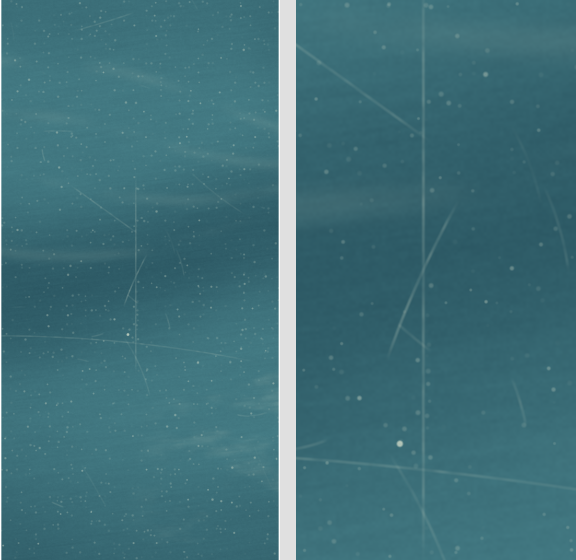
Left, the full canvas; right, a detail of the centre.
Give the GLSL for this texture, as a Shadertoy shader.

```glsl
float hash(vec2 c) {
    vec3 q = fract(vec3(c.xyx) * 0.1031);
    q += dot(q, q.yzx + 33.33);
    return fract((q.x + q.y) * q.z);
}

// Smoothly blended random cells
float grain(vec2 p) {
    vec2 c = floor(p), f = fract(p);
    f *= f * (3.0 - 2.0 * f);
    return mix(mix(hash(c), hash(c + vec2(1, 0)), f.x),
               mix(hash(c + vec2(0, 1)), hash(c + 1.0), f.x), f.y);
}

// Soft uneven cloud from layered, warped sines
float smudge(vec2 p) {
    float sum = 0.0, gain = 0.5;
    for (int i = 0; i < 5; i++) {
        sum += gain * sin(p.x + 1.7 * sin(p.y * 0.8)) * sin(p.y + 1.3 * sin(p.x * 0.7));
        p = mat2(0.8, -0.6, 0.6, 0.8) * p * 1.9 + 2.3;
        gain *= 0.55;
    }
    return sum;
}

// Thin line that fades along its length and bends by the given amount
float scratch(vec2 p, vec2 a, vec2 b, float bend) {
    vec2 ab = b - a;
    float len = length(ab), h = dot(p - a, ab) / (len * len);
    float side = dot(p - a, vec2(-ab.y, ab.x)) / len - bend * h * (1.0 - h);
    float width = 0.0016 + 0.5 / iResolution.x;
    float ends = smoothstep(0.0, 0.15, h) * smoothstep(1.0, 0.8, h);
    return ends * smoothstep(width * 1.5, 0.0, abs(side)) * (0.45 + 0.8 * grain(p * 75.0));
}

// Chalk dust: one small dot in some of the cells
float specks(vec2 p, float count, float share) {
    vec2 c = floor(p * count);
    vec2 centre = 0.25 + 0.5 * vec2(hash(c + 7.0), hash(c + 31.0));
    float d = length(fract(p * count) - centre) / count;
    float radius = 0.0015 + 0.002 * hash(c + 53.0);
    float on = step(1.0 - share, hash(c + 11.0));
    return on * hash(c + 83.0) * smoothstep(radius + 1.0 / iResolution.x, radius * 0.3, d);
}

void mainImage(out vec4 fragColor, in vec2 fragCoord) {
    vec2 uv = fragCoord / iResolution.xy;
    vec2 p = vec2(uv.x, uv.y * 2.0);
    float px = 1.0 / iResolution.x;

    // Broad light with a slanted dark band
    float d = p.y - 0.97 - 0.2 * p.x + 0.03 * sin(p.x * 5.0);
    float band = exp(-pow(d / (d > 0.0 ? 0.24 : 0.27), 2.0));
    float tone = 0.86 - 0.8 * band - 0.5 * smoothstep(0.5, 0.0, p.y)
               - 0.25 * smoothstep(1.65, 2.0, p.y);
    tone -= 0.16 * smoothstep(0.4, 0.0, p.x) * smoothstep(1.1, 0.7, p.y);
    tone -= 0.14 * smoothstep(0.8, 1.0, p.x) * smoothstep(1.5, 1.8, p.y);
    tone += 0.09 * smudge(vec2(p.x * 3.0, p.y * 9.0 - p.x));

    // Wiped streaks and fine surface grain
    vec2 along = vec2(p.x, p.y - 0.12 * p.x);
    float streaks = grain(along * vec2(7, 110)) + grain(along * vec2(14, 190)) - 1.0;
    float fine = grain(p * vec2(130, 190)) + grain(p * 256.0) - 1.0;
    tone += 0.07 * streaks + 0.08 * fine;
    vec3 color = mix(vec3(0.175, 0.35, 0.395), vec3(0.275, 0.495, 0.53), clamp(tone, -0.1, 1.12));

    // Pale chalk left by the wiping strokes
    float chalk = 0.0;
    for (int i = 0; i < 4; i++) {
        float k = float(i);
        float path = 1.78 - 0.23 * k - (0.2 - 0.11 * k) * p.x + 0.05 * sin(p.x * 4.0 + k);
        float stroke = exp(-pow((p.y - path) / 0.022, 2.0));
        chalk += 0.1 * stroke * smoothstep(-0.3, 0.6, smudge(p * vec2(4, 7) + k * 3.0));
    }
    float patches = smoothstep(0.1, 0.7, smudge(p * vec2(5, 11) + 4.0));
    chalk += 0.16 * patches * smoothstep(0.4, 0.75, p.x) * smoothstep(0.85, 0.6, p.y)
           * (0.4 + grain(along * vec2(25, 140)));

    // Long ruled scratches, then short scattered ones
    chalk += 0.24 * scratch(p, vec2(0.485, 0.65), vec2(0.485, 1.4), 0.0);
    chalk += 0.17 * scratch(p, vec2(-0.1, 0.8), vec2(0.95, 0.7), 0.12);
    chalk += 0.26 * scratch(p, vec2(0.44, 0.9), vec2(0.53, 1.1), 0.02);
    chalk += 0.2 * scratch(p, vec2(0.25, 1.34), vec2(0.5, 1.16), 0.0);
    for (int i = 0; i < 22; i++) {
        vec2 id = vec2(float(i), 5.0);
        vec2 start = vec2(hash(id), 2.0 * hash(id + 20.0));
        float angle = hash(id + 40.0) < 0.5 ? 1.6 + 0.5 * hash(id + 60.0) : -0.7 + hash(id + 60.0);
        float len = 0.05 + 0.22 * pow(hash(id + 80.0), 2.0);
        vec2 end = start + len * vec2(cos(angle), sin(angle));
        chalk += 0.2 * hash(id + 90.0) * scratch(p, start, end, 0.4 * len * (hash(id + 70.0) - 0.5));
    }

    // Scattered dust and one bright chip
    chalk += 0.5 * specks(p, 26.0, 0.22) + 0.28 * specks(p + 3.7, 60.0, 0.16);
    chalk += 0.9 * smoothstep(0.004 + px, 0.002, length(p - vec2(0.457, 0.805)));
    color = mix(color, vec3(0.74, 0.8, 0.74), clamp(chalk, 0.0, 1.0));

    // White margins at both sides
    float edge = min(p.x, 1.0 - p.x);
    color = mix(vec3(1), color, smoothstep(0.005 - 0.5 * px, 0.005 + 0.5 * px, edge));
    fragColor = vec4(color, 1.0);
}
```
